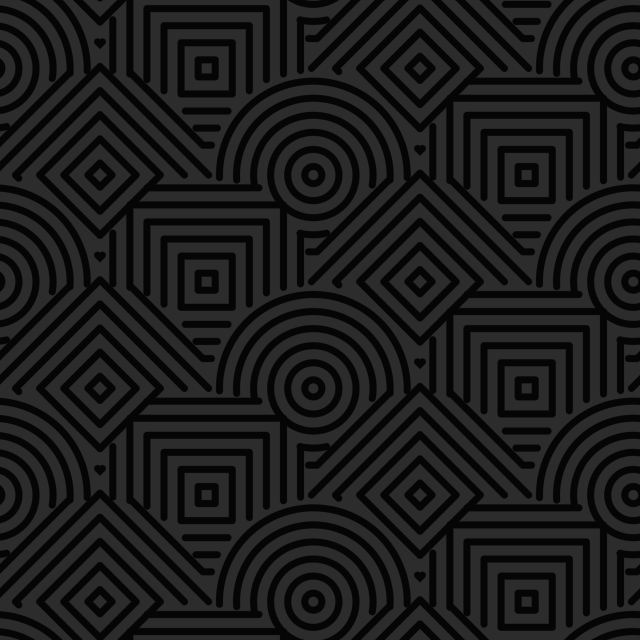
This pattern is drawn by a Shadertoy shader. Its source:

```glsl
// Interlocking line-art tiles: ringed discs, nested squares and diamonds on a
// staggered lattice, with a small heart under every diamond. Each motif is a
// stroke distance folded into its own lattice cell; the nearest stroke wins.

const float STEP = 0.16;     // spacing between parallel strokes
const float STROKE = 0.033;  // half width of a stroke

float segment(vec2 p, vec2 a, vec2 b) {
    vec2 ab = b - a;
    return length(p - a - ab * clamp(dot(p - a, ab) / dot(ab, ab), 0.0, 1.0));
}

// Folds the plane by the lattice vectors (3,1) and (0,2)
vec2 latticeFold(vec2 p) {
    float column = floor(p.x / 3.0 + 0.5);
    p -= column * vec2(3.0, 1.0);
    return vec2(p.x, mod(p.y + 0.85, 2.0) - 0.85);
}

float discMotif(vec2 p) {
    float d = 1e3;
    vec2 q = vec2(abs(p.x), p.y);
    for (int k = 0; k < 6; k++) {
        float r = STEP * (float(k) + 0.5);
        float ring = abs(length(p) - r);
        if (k > 2) {
            // Outer rings are arches with round ends
            float drop = 0.094 * exp2(3.0 - float(k));
            vec2 foot = vec2(sqrt(r * r - drop * drop), -drop);
            if (p.y < -drop) ring = length(q - foot);
        }
        d = min(d, ring);
    }
    // Short arc below the disc
    float lower = q.x < 0.125 && p.y < 0.0 ? abs(length(p) - 0.56)
                                           : length(q - vec2(0.125, -0.546));
    return min(d, lower);
}

float squareMotif(vec2 p) {
    float d = 1e3;
    vec2 q = vec2(abs(p.x), p.y);
    for (int k = 0; k < 5; k++) {
        float h = STEP * (float(k) + 0.5);
        if (k < 2) {
            vec2 e = abs(p) - h;
            d = min(d, abs(length(max(e, 0.0)) + min(max(e.x, e.y), 0.0)));
        } else {
            // Outer squares are open gates
            float drop = 0.21 * exp2(2.0 - float(k));
            d = min(d, segment(q, vec2(0.0, h), vec2(h)));
            d = min(d, segment(q, vec2(h), vec2(h, -drop)));
        }
    }
    // Broken outermost gate
    d = min(d, segment(q, vec2(0.88, 0.455), vec2(0.88, -0.02)));
    d = min(d, segment(p, vec2(-0.56, 0.88), vec2(0.49, 0.88)));
    // Shrinking bars underneath
    d = min(d, segment(q, vec2(0.0, -0.40), vec2(0.20, -0.40)));
    return min(d, segment(q, vec2(0.0, -0.56), vec2(0.10, -0.56)));
}

float diamondMotif(vec2 p) {
    float d = 1e3;
    vec2 q = vec2(abs(p.x), p.y);
    for (int k = 0; k < 5; k++) {
        float m = STEP * sqrt(2.0) * (float(k) + 0.5);
        vec2 s = k < 3 ? abs(p) : q;
        d = min(d, segment(s, vec2(m, 0.0), vec2(0.0, m)));
        if (k == 3) d = min(d, segment(p, vec2(-m, 0.0), vec2(0.03 - m, -0.03)));
    }
    // Split outer chevron, each side ending in a short foot
    vec2 knee = vec2(0.964, 0.28);
    d = min(d, segment(q, knee.yx, knee));
    return min(d, segment(q, knee, vec2(1.045, knee.y)));
}

// Filled heart: a tilted square with a lobe on each upper side
float heart(vec2 p, float a) {
    p = vec2(abs(p.x) - a, p.y);
    float r = a * sqrt(2.0);
    float body = max((p.x - p.y) / sqrt(2.0) - r, (p.x + p.y) / sqrt(2.0));
    return min(length(p) - r, body);
}

void mainImage(out vec4 fragColor, in vec2 fragCoord) {
    vec2 p = 6.0 * fragCoord / iResolution.y - vec2(0.9375, 0.359);
    vec2 diamondCell = latticeFold(p);

    float d = diamondMotif(diamondCell);
    d = min(d, squareMotif(latticeFold(p - vec2(1.0, 1.0))));
    d = min(d, discMotif(latticeFold(p - vec2(2.0, 0.0))));
    d = min(d - STROKE, heart(diamondCell - vec2(0.0, -0.751), 0.023));

    float soft = 0.75 * 6.0 / iResolution.y;
    float ground = smoothstep(-soft, soft, d);
    fragColor = vec4(vec3(mix(0.02, 0.172, ground)), 1.0);
}
```
